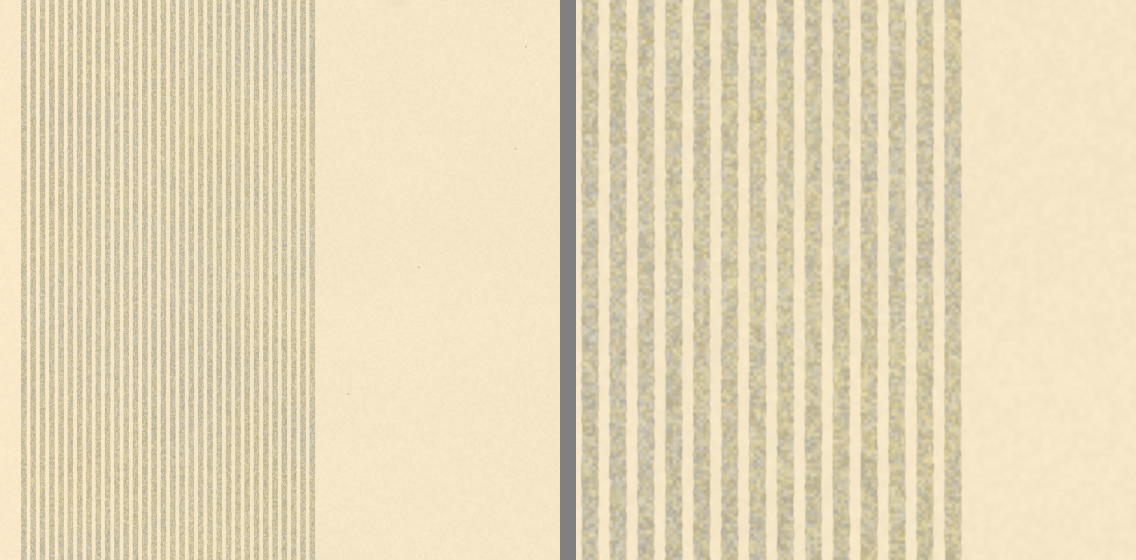
Left, the full canvas; right, a detail of the centre.
A WebGL 2 fragment shader for this pattern:

```glsl
#version 300 es
precision highp float;
// Cream paper with a wide band of 32 fine, grainy sage-grey vertical stripes.

uniform vec2 u_resolution;
out vec4 fragColor;

const vec3 CREAM = vec3(0.962, 0.903, 0.782);
const vec3 SAGE = vec3(0.800, 0.762, 0.638);
const vec3 GOLD_TINT = vec3(0.035, 0.020, -0.045);
const vec3 SPECK = vec3(0.66, 0.60, 0.48);

const float STRIPE_COUNT = 32.0;
const float FIRST_CENTRE = 0.0427;
const float LAST_CENTRE = 0.5577;
const float STRIPE_WIDTH = 0.0100;

float hash(vec2 cell, float seed) {
  vec3 p = fract(vec3(cell.xyx) * vec3(0.1031, 0.1030, 0.0973) + seed * 0.137);
  p += dot(p, p.yzx + 33.33);
  return fract((p.x + p.y) * p.z);
}

// Smooth value noise in the range -1 to 1.
float noise(vec2 p, float seed) {
  vec2 cell = floor(p);
  vec2 f = fract(p);
  f = f * f * (3.0 - 2.0 * f);
  float low = mix(hash(cell, seed), hash(cell + vec2(1.0, 0.0), seed), f.x);
  float high = mix(hash(cell + vec2(0.0, 1.0), seed), hash(cell + 1.0, seed), f.x);
  return mix(low, high, f.y) * 2.0 - 1.0;
}

// Coverage of the evenly spaced stripes, with slightly ragged edges.
float stripeMask(vec2 uv, float pixel) {
  float period = (LAST_CENTRE - FIRST_CENTRE) / (STRIPE_COUNT - 1.0);
  float index = clamp(round((uv.x - FIRST_CENTRE) / period), 0.0, STRIPE_COUNT - 1.0);
  float centre = FIRST_CENTRE + index * period;
  float ragged = 0.0004 * noise(uv * 300.0, 1.0 + index);
  float edge = abs(uv.x - centre) - 0.5 * STRIPE_WIDTH + ragged;
  float softness = max(0.6 * pixel, 0.0009);
  return 1.0 - smoothstep(-softness, softness, edge);
}

// Paper ground: fine tooth and a faintly warmer, lighter left side.
vec3 paper(vec2 uv) {
  float tooth = 0.009 * noise(uv * 230.0, 2.0) + 0.006 * noise(uv * 480.0, 3.0);
  float cloud = 0.003 * noise(uv * 7.0, 4.0);
  float glow = 0.014 * (1.0 - smoothstep(0.0, 0.45, uv.x));
  return CREAM + tooth + cloud + glow * vec3(1.0, 0.7, 0.5);
}

// Metallic ink: dense grain, warm and cool flecks, slow tonal drift.
vec3 ink(vec2 uv) {
  float grain = 0.055 * noise(uv * 500.0, 5.0) + 0.035 * noise(uv * 260.0, 6.0);
  float tint = noise(uv * 390.0, 7.0) + 0.35 * noise(uv * 9.0, 8.0);
  float drift = 0.009 * noise(uv * vec2(14.0, 6.0), 9.0);
  return SAGE + grain + drift + tint * GOLD_TINT;
}

// Sparse tiny flaws, at most one in each grid cell.
float specks(vec2 uv, float pixel) {
  vec2 grid = uv * 9.0;
  vec2 cell = floor(grid);
  vec2 offset = 0.2 + 0.6 * vec2(hash(cell, 10.0), hash(cell, 11.0));
  float dist = length(fract(grid) - offset) / 9.0;
  float present = step(0.93, hash(cell, 12.0));
  return present * (1.0 - smoothstep(0.0008, 0.0012 + pixel, dist));
}

// Pale smudge beside the top edge.
float smudge(vec2 uv) {
  vec2 p = (uv - vec2(0.708, 1.0)) / vec2(0.034, 0.018);
  return 1.0 - smoothstep(0.3, 1.0, length(p));
}

void main() {
  float pixel = 1.0 / min(u_resolution.x, u_resolution.y);
  vec2 uv = gl_FragCoord.xy / u_resolution;

  vec3 color = mix(paper(uv), ink(uv), stripeMask(uv, pixel));
  color -= 0.018 * smudge(uv);
  color = mix(color, SPECK, 0.4 * specks(uv, pixel));

  fragColor = vec4(clamp(color, 0.0, 1.0), 1.0);
}
```
